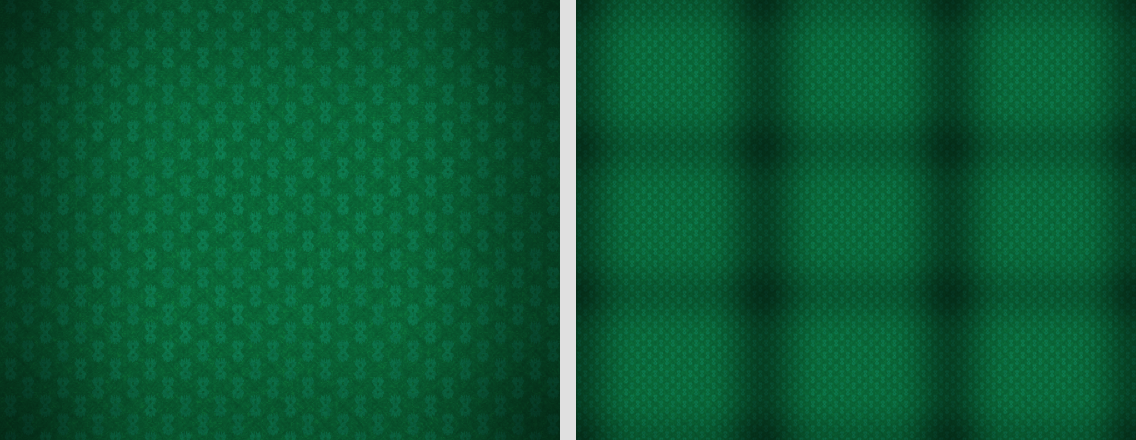
Left: one tile. Right: repeated 3 by 3.
Give the GLSL for this pattern, as a WebGL 2 fragment shader.

```glsl
#version 300 es
precision highp float;
// Green damask wallpaper: half-drop leafy motifs in a faint diamond trellis, darker at the rim.

uniform vec2 u_resolution;
out vec4 fragColor;

const float TAU = 6.2831853;
const vec2 REPEATS = vec2(16.0, 12.0);
const vec2 PHASE = vec2(0.80, 0.43);
const vec3 GROUND = vec3(0.037, 0.402, 0.217);
const vec3 MOTIF = vec3(0.048, 0.464, 0.302);
const vec3 FLECK = vec3(0.055, 0.475, 0.222);

float hash(vec2 p) {
    return fract(sin(dot(p, vec2(127.1, 311.7))) * 43758.5453);
}

// Value noise that wraps after a whole number of cells.
float wrapNoise(vec2 uv, vec2 cells) {
    vec2 p = uv * cells;
    vec2 i = floor(p);
    vec2 f = fract(p);
    f = f * f * (3.0 - 2.0 * f);
    vec2 lo = mod(i, cells);
    vec2 hi = mod(i + 1.0, cells);
    return mix(mix(hash(lo), hash(vec2(hi.x, lo.y)), f.x),
               mix(hash(vec2(lo.x, hi.y)), hash(hi), f.x), f.y);
}

// Hash of a point on the diagonal grid, wrapped in canvas axes.
float diagonalHash(vec2 node, vec2 density) {
    vec2 d = node / density;
    return hash(mod(0.5 * vec2(d.x + d.y, d.x - d.y), REPEATS) * 16.0);
}

// Value noise on the diagonals; unequal densities give slanted threads.
float threadNoise(vec2 diagonal, vec2 density) {
    vec2 p = diagonal * density;
    vec2 i = floor(p);
    vec2 f = fract(p);
    f = f * f * (3.0 - 2.0 * f);
    vec2 e = vec2(1.0, 0.0);
    return mix(mix(diagonalHash(i, density), diagonalHash(i + e.xy, density), f.x),
               mix(diagonalHash(i + e.yx, density), diagonalHash(i + e.xx, density), f.x), f.y);
}

// Leaf pointed at both ends, from root to tip.
float leaf(vec2 p, vec2 root, vec2 tip, float halfWidth) {
    vec2 axis = tip - root;
    float h = clamp(dot(p - root, axis) / dot(axis, axis), 0.0, 1.0);
    return length(p - root - axis * h) - halfWidth * 4.0 * h * (1.0 - h);
}

float ellipse(vec2 p, vec2 radii) {
    return (length(p / radii) - 1.0) * min(radii.x, radii.y);
}

// Two tall leafy lobes joined at a narrow waist, each with an open heart.
float motif(vec2 p) {
    p.x = abs(p.x);
    float top = ellipse(p - vec2(0.0, 0.125), vec2(0.135, 0.105));
    top = min(top, leaf(p, vec2(0.01, 0.06), vec2(0.030, 0.305), 0.042));
    top = min(top, leaf(p, vec2(0.05, 0.04), vec2(0.110, 0.295), 0.048));
    top = min(top, leaf(p, vec2(0.05, 0.05), vec2(0.160, 0.215), 0.040));
    float base = ellipse(p - vec2(0.0, -0.130), vec2(0.145, 0.110));
    base = min(base, leaf(p, vec2(0.0, -0.07), vec2(0.025, -0.315), 0.046));
    base = min(base, leaf(p, vec2(0.05, -0.05), vec2(0.105, -0.285), 0.050));
    base = min(base, leaf(p, vec2(0.04, -0.04), vec2(0.168, -0.170), 0.038));
    float waist = ellipse(p, vec2(0.075, 0.070));
    float hearts = min(ellipse(p - vec2(0.0, 0.105), vec2(0.032, 0.048)),
                       ellipse(p - vec2(0.0, -0.120), vec2(0.040, 0.034)));
    float slits = leaf(p, vec2(0.0, 0.20), vec2(0.0, 0.33), 0.016);
    return max(min(min(top, base), waist), -min(hearts, slits));
}

float band(float d, float halfWidth, float soft) {
    return 1.0 - smoothstep(halfWidth - soft, halfWidth + soft, d);
}

// Smooth periodic falloff with a broad bright middle, strongest on the rim.
vec3 rimLight(vec3 color, vec2 uv) {
    vec2 c = cos(0.5 * TAU * uv);
    return color * (1.0 - dot(c * c * c * c * c * c, vec2(0.38, 0.17)));
}

void main() {
    vec2 uv = gl_FragCoord.xy / u_resolution;
    vec2 p = uv * REPEATS - PHASE;
    float pixel = REPEATS.y / u_resolution.y;
    float cellAspect = u_resolution.x * REPEATS.y / (u_resolution.y * REPEATS.x);

    // Nearest point of the half-drop lattice
    vec2 id = floor(p + 0.5);
    if (dot(abs(p - id), vec2(1.0)) > 0.5) id = floor(p) + 0.5;
    vec2 local = (p - id) * vec2(cellAspect, 1.0);
    float tint = hash(mod(id, REPEATS)) - 0.5;

    // Fine grain, mottling and slanted threads
    vec2 diagonal = vec2(p.x + p.y, p.x - p.y);
    float grain = wrapNoise(uv, vec2(448.0, 352.0));
    float mottle = wrapNoise(uv, vec2(136.0, 108.0));
    float threads = 0.5 * (threadNoise(diagonal, vec2(16.0, 4.0)) + threadNoise(diagonal, vec2(4.0, 16.0)));

    // Trellis: faint dark bands with a thin broken light line
    vec2 edge = abs(fract(diagonal) - 0.5);
    float trellis = min(edge.x, edge.y);
    float soft = max(pixel, 0.02);
    float darkBand = band(trellis, 0.050, soft);
    float lightLine = band(trellis, 0.012, soft) * smoothstep(0.25, 0.70, mottle);
    vec3 color = GROUND * (1.0 - 0.035 * darkBand + 0.16 * (threads - 0.5));
    float flecks = smoothstep(0.60, 0.90, 0.5 * grain + 0.5 * threads);
    color = mix(color, FLECK, 0.50 * flecks + 0.25 * lightLine);

    // Motif, slightly uneven from one repeat to the next
    float d = motif(local) + 0.010 * (mottle - 0.5);
    color = mix(color, MOTIF * (1.0 + 0.05 * tint), 0.94 * band(d, 0.0, max(0.5 * pixel, 0.008)));

    color *= 1.0 + 0.16 * (grain - 0.5) + 0.04 * (mottle - 0.5);
    fragColor = vec4(rimLight(color, uv), 1.0);
}
```
